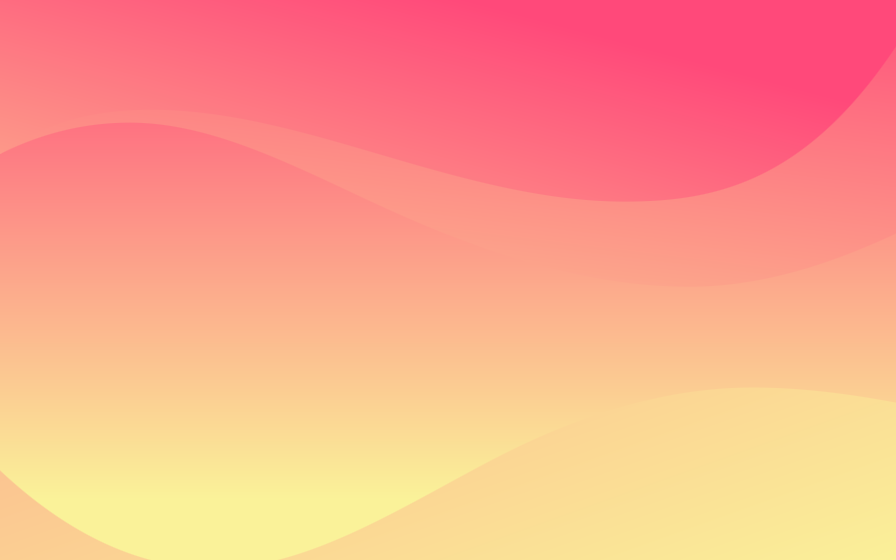
Reproduce this background procedurally as a Shadertoy shader.

```glsl
// Soft sunset background: pink to yellow gradients layered along broad waves.

#define PINK vec3(1.0, 0.285, 0.478)
#define YELLOW vec3(0.98, 0.95, 0.60)
// Tone of each layer: offset, change to the right, change downward
#define BASE_TONE vec3(0.0, 0.0, 1.12)
#define BAND_TONE vec3(0.22, -0.17, 0.87)
#define CREST_TONE vec3(0.21, -0.40, 0.94)
#define DUNE_TONE vec3(0.435, 0.20, 0.35)

// Smooth curve through knots of (x, depth, slope)
float wave(float x, vec3 knots[5]) {
    float depth = knots[0].y;
    for (int i = 0; i < 4; i++) {
        vec3 a = knots[i], b = knots[i + 1];
        if (x < a.x) break;
        float span = b.x - a.x;
        float u = clamp((x - a.x) / span, 0.0, 1.0);
        float v = 1.0 - u;
        depth = mix(a.y, b.y, u * u * (3.0 - 2.0 * u))
              + span * u * v * (a.z * v - b.z * u);
    }
    return depth;
}

// Antialiased coverage of the positive side
float cover(float d) {
    return clamp(0.5 + d / max(fwidth(d), 1e-5), 0.0, 1.0);
}

// Linear gradient across the canvas
vec3 shade(vec3 tone, vec2 p) {
    return mix(PINK, YELLOW, clamp(dot(tone, vec3(1.0, p)), 0.0, 1.0));
}

void mainImage(out vec4 fragColor, in vec2 fragCoord) {
    // Canvas units, with depth measured down from the top
    vec2 p = fragCoord / iResolution.xy;
    p.y = 1.0 - p.y;

    float bandEdge = wave(p.x, vec3[5](
        vec3(0.0, 0.275, -0.80), vec3(0.145, 0.219, 0.0),
        vec3(0.4375, 0.377, 0.72), vec3(0.77, 0.512, 0.0),
        vec3(1.0, 0.417, -0.75)));
    float crestEdge = wave(p.x, vec3[5](
        vec3(0.0, 0.275, -1.12), vec3(0.169, 0.196, 0.0),
        vec3(0.433, 0.28, 0.47), vec3(0.697, 0.36, 0.0),
        vec3(1.0, 0.083, -2.4)));
    float duneEdge = wave(p.x, vec3[5](
        vec3(0.0, 0.84, 1.5), vec3(0.24, 1.015, 0.0),
        vec3(0.547, 0.823, -0.84), vec3(0.84, 0.692, 0.0),
        vec3(1.0, 0.719, 0.30)));

    // Layers from back to front
    vec3 color = shade(BASE_TONE, p);
    color = mix(color, shade(BAND_TONE, p), cover(bandEdge - p.y));
    color = mix(color, shade(CREST_TONE, p), cover(crestEdge - p.y));
    color = mix(color, shade(DUNE_TONE, p), cover(p.y - duneEdge));

    fragColor = vec4(color, 1.0);
}
```
